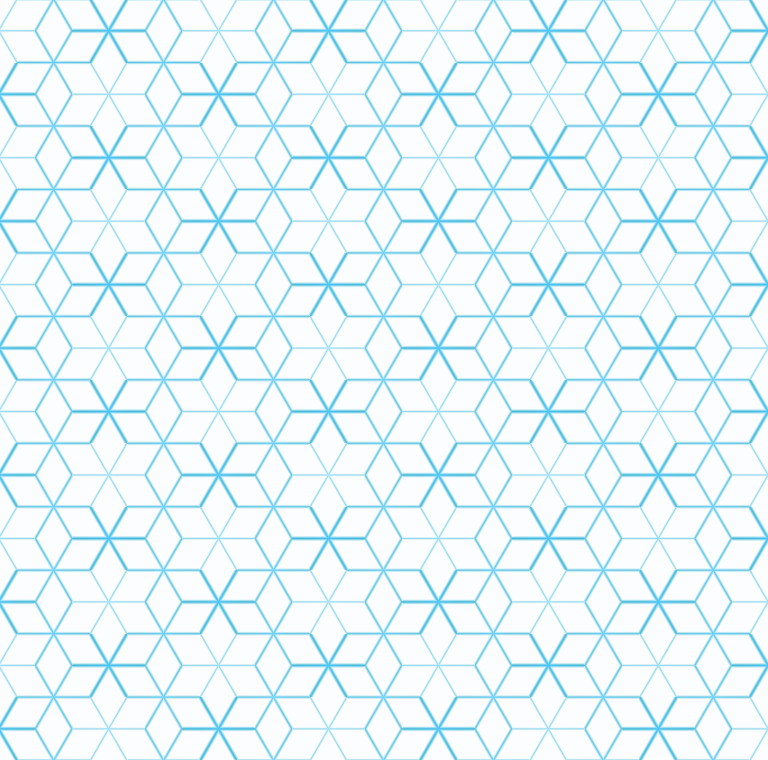
Write a Shadertoy shader that draws this pattern.

```glsl
const float SQRT3 = 1.7320508;

// Star centres form a triangular lattice: two interleaved rectangular grids.
// Returns the offset to the nearest centre in xy and the arm half-width in z.
vec3 nearestStar(vec2 p) {
    vec2 cellSize = vec2(SQRT3, 1.0);
    vec2 mainCell = round(p / cellSize);
    vec2 toMain = p - mainCell * cellSize;
    vec2 shifted = p - 0.5 * cellSize;
    vec2 toShifted = shifted - round(shifted / cellSize) * cellSize;

    // Main stars alternate bold and thin; shifted stars are all medium
    float alternate = mod(mainCell.x + mainCell.y, 2.0);
    float mainWidth = mix(0.021, 0.0025, alternate);
    return dot(toMain, toMain) < dot(toShifted, toShifted)
        ? vec3(toMain, mainWidth)
        : vec3(toShifted, 0.012);
}

// Distance to the closest of six arms spaced sixty degrees apart
float armDistance(vec2 q) {
    float sector = SQRT3 * 0.5 * 0.0 + radians(60.0);
    float angle = atan(q.y, q.x + 1e-7);
    angle -= sector * round(angle / sector);
    return length(q) * abs(sin(angle));
}

void mainImage(out vec4 fragColor, in vec2 fragCoord) {
    // One unit is the spacing between neighbouring stars
    float spacing = 0.0835;
    vec2 p = (fragCoord / iResolution.y - vec2(0.4322, 0.6255)) / spacing;
    float pixel = 1.0 / (iResolution.y * spacing);

    vec3 star = nearestStar(p);
    float softness = max(0.027, 0.75 * pixel);
    float edge = armDistance(star.xy) - star.z;
    float coverage = 1.0 - smoothstep(-softness, softness, edge);

    // Ink brightens to sky blue where the arms cross
    vec3 paper = vec3(0.985, 0.993, 0.995);
    vec3 teal = vec3(0.25, 0.72, 0.85);
    vec3 sky = vec3(0.25, 0.76, 0.97);
    vec3 ink = mix(teal, sky, exp(-6.0 * length(star.xy)));
    fragColor = vec4(mix(paper, ink, coverage), 1.0);
}
```
